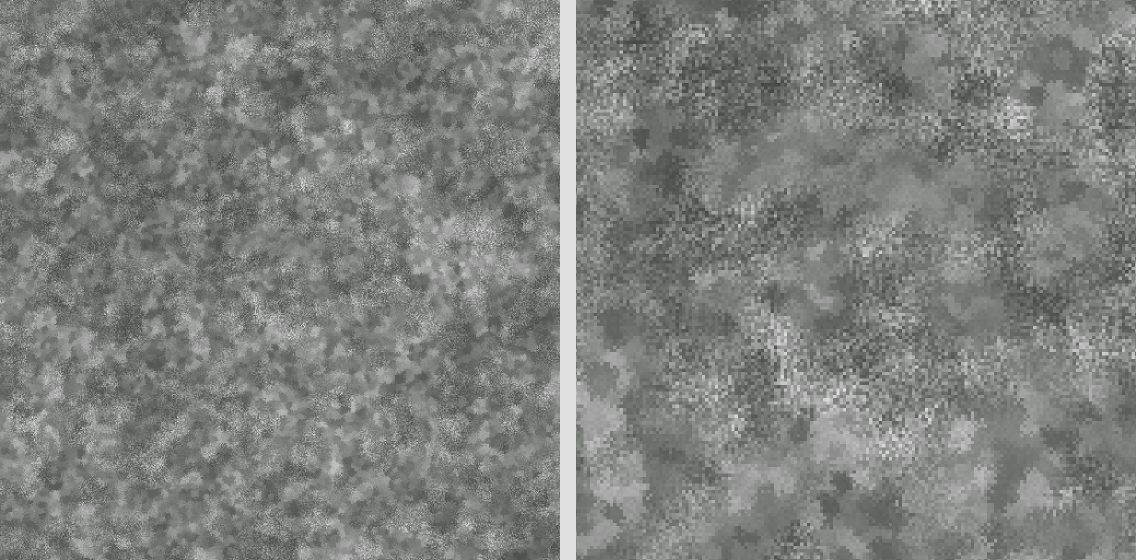
Left: the whole. Right: its middle third, enlarged.
Write a Shadertoy shader that draws this texture.

```glsl
// Grey granular stone: jagged tonal patches broken up by fine square grains.

#define GRAINS 512.0        // grains across the canvas
#define SCATTER 3.4         // reach of the ragged patch edges, in grains
#define BASE_TONE 0.478     // median grey
#define CLOUD_SCALE 11.0    // broad soft drifts across the canvas
#define CLOUD_AMOUNT 0.17
#define PATCH_SCALE 38.0    // large flakes across the canvas
#define PATCH_AMOUNT 0.18
#define FLAKE_SCALE 88.0    // small flakes across the canvas
#define FLAKE_AMOUNT 0.19
#define SPECKLE_AMOUNT 0.30 // contrast of single grains
#define TINT vec3(-0.004, 0.005, -0.004)

vec3 hash3(vec2 p, float seed) {
    vec3 q = fract(vec3(p, seed) * vec3(0.1031, 0.1030, 0.0973));
    q += dot(q, q.yxz + 33.33);
    return fract((q.xxy + q.yxx) * q.zyx);
}

// Cellular noise in -1..1; high sharpness gives flat cells, low gives soft drifts.
float cellTone(vec2 p, float sharpness, float seed) {
    vec2 cell = floor(p);
    float sum = 0.0, total = 1e-9;
    for (int y = -1; y <= 1; y++) {
        for (int x = -1; x <= 1; x++) {
            vec2 id = cell + vec2(x, y);
            vec3 site = hash3(id, seed);
            vec2 d = id + site.xy - p;
            float weight = exp(-sharpness * dot(d, d));
            sum += weight * site.z;
            total += weight;
        }
    }
    return 2.0 * sum / total - 1.0;
}

float stoneTone(vec2 uv) {
    vec2 grain = floor(uv * GRAINS);
    vec3 h = hash3(grain, 3.7);
    vec3 k = hash3(grain, 19.3);
    vec2 centre = (grain + 0.5) / GRAINS;

    // Calm areas stay flat, busy ones scatter and speckle strongly
    float busy = smoothstep(-0.6, 0.6, cellTone(centre * 30.0 + 7.3, 4.0, 51.0));
    vec2 offset = (h.xy + k.xy - 1.0) * SCATTER * mix(0.5, 1.4, busy);
    vec2 p = centre + offset / GRAINS;

    float tone = CLOUD_AMOUNT * cellTone(p * CLOUD_SCALE, 3.0, 11.0);
    tone += PATCH_AMOUNT * cellTone(p * PATCH_SCALE, 16.0, 23.0);
    tone += FLAKE_AMOUNT * cellTone(p * FLAKE_SCALE, 24.0, 37.0);
    tone += SPECKLE_AMOUNT * mix(0.12, 0.85, busy) * (2.0 * h.z - 1.0);

    // Exponential response gives sparse highlights and compact shadows
    return BASE_TONE * exp(tone);
}

void mainImage(out vec4 fragColor, in vec2 fragCoord) {
    float size = min(iResolution.x, iResolution.y);

    // Four samples per pixel smooth the grain edges
    float tone = 0.0;
    for (int i = 0; i < 4; i++) {
        vec2 shift = vec2(i % 2, i / 2) * 0.5 - 0.25;
        tone += 0.25 * stoneTone((fragCoord + shift) / size);
    }
    vec3 color = vec3(tone) + TINT * (1.0 - smoothstep(0.5, 0.7, tone));
    fragColor = vec4(clamp(color, 0.0, 1.0), 1.0);
}
```
